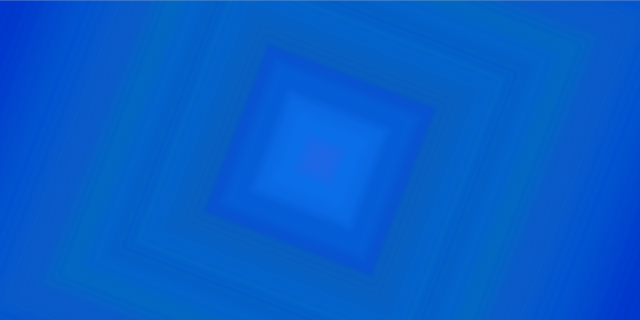
Write a WebGL 2 fragment shader that draws this background.

```glsl
#version 300 es
precision highp float;
// Concentric tilted squares in soft blue bands around a bright core.

#define TILT 0.367          // rotation of the squares, radians
#define STREAK_FREQ 58.0    // fine bands per canvas height
#define STREAK_GAIN 0.016   // strength of the fine bands
#define CORNER_SOFT 0.012   // rounding where two sides meet
#define RIM_WIDTH 0.0026    // pale line along the top border
#define RIM_GAIN 0.3

uniform vec2 u_resolution;
out vec4 fragColor;

float hashSlope(float cell) {
    return fract(sin(cell * 127.1 + 3.7) * 437.58) * 2.0 - 1.0;
}

// One-dimensional gradient noise
float gradientNoise(float x) {
    float cell = floor(x);
    float f = x - cell;
    float w = f * f * f * (f * (f * 6.0 - 15.0) + 10.0);
    return 2.0 * mix(hashSlope(cell) * f, hashSlope(cell + 1.0) * (f - 1.0), w);
}

// Half-width of the tilted square through p, with softened corners
float squareRadius(vec2 p) {
    float c = cos(TILT), s = sin(TILT);
    vec2 q = abs(vec2(c * p.x - s * p.y, s * p.x + c * p.y));
    float h = max(CORNER_SOFT - abs(q.x - q.y), 0.0) / CORNER_SOFT;
    return max(q.x, q.y) + h * h * CORNER_SOFT * 0.25;
}

vec3 blend(vec3 base, vec3 tone, float from, float to, float r) {
    return mix(base, tone, smoothstep(from, to, r));
}

// Colour from the core outwards
vec3 bandColor(float r) {
    vec3 col = vec3(0.105, 0.405, 0.895);                        // violet core
    col = blend(col, vec3(0.045, 0.430, 0.915), 0.030, 0.080, r); // bright square
    col = blend(col, vec3(0.035, 0.410, 0.890), 0.090, 0.145, r);
    col = blend(col, vec3(0.020, 0.365, 0.840), 0.140, 0.185, r);
    col = blend(col, vec3(0.025, 0.325, 0.810), 0.215, 0.268, r); // dark frame
    col = blend(col, vec3(0.030, 0.370, 0.750), 0.268, 0.292, r); // dull rim
    col = blend(col, vec3(0.010, 0.385, 0.790), 0.310, 0.415, r);
    col = blend(col, vec3(0.012, 0.372, 0.775), 0.430, 0.480, r);
    col = blend(col, vec3(0.010, 0.385, 0.795), 0.490, 0.540, r);
    col = blend(col, vec3(0.008, 0.400, 0.760), 0.545, 0.600, r); // teal band
    col = blend(col, vec3(0.035, 0.355, 0.785), 0.610, 0.700, r); // violet band
    col = blend(col, vec3(0.005, 0.330, 0.810), 0.720, 0.860, r);
    col = blend(col, vec3(0.000, 0.215, 0.800), 0.830, 1.100, r); // deep edges
    return col;
}

void main() {
    vec2 uv = gl_FragCoord.xy / u_resolution;
    vec2 p = (gl_FragCoord.xy - 0.5 * u_resolution) / u_resolution.y;
    float r = squareRadius(p);
    vec3 col = bandColor(r);

    // Fine bands, fading in away from the core
    float streak = gradientNoise(r * STREAK_FREQ)
                 + 0.5 * gradientNoise(r * STREAK_FREQ * 2.3 + 17.0);
    float presence = smoothstep(0.05, 0.30, r);
    col += streak * presence * STREAK_GAIN * vec3(0.3, 0.8, -0.6);

    // Pale top border
    float rim = smoothstep(1.0 - 2.0 * RIM_WIDTH, 1.0 - 0.5 * RIM_WIDTH, uv.y);
    col = mix(col, vec3(0.6, 0.7, 0.8), rim * RIM_GAIN);

    fragColor = vec4(clamp(col, 0.0, 1.0), 1.0);
}
```
